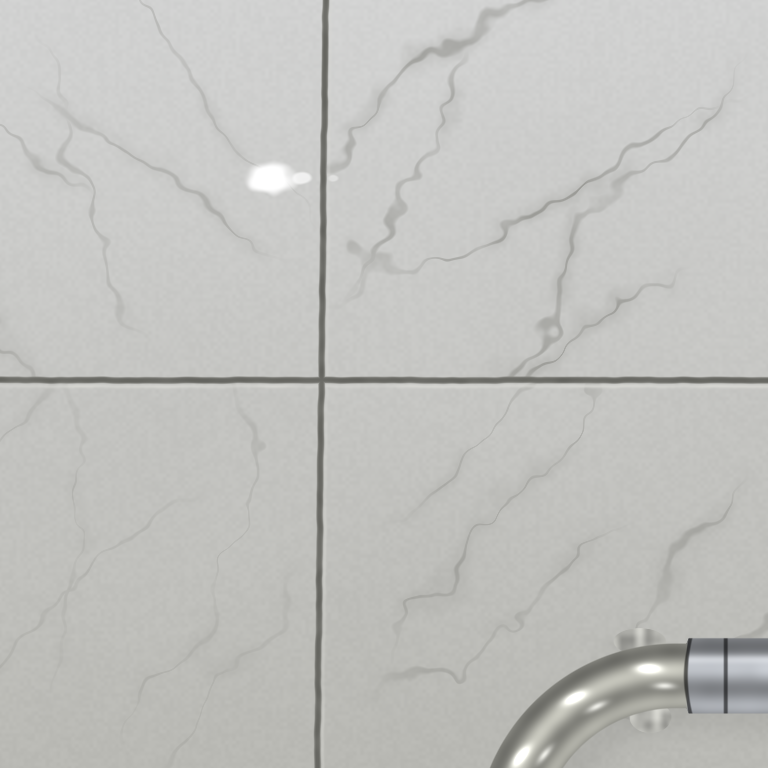
This texture is drawn by a WebGL 2 fragment shader. Its source:

```glsl
#version 300 es
precision highp float;

uniform vec2 u_resolution;
out vec4 fragColor;

float hash(vec2 p) {
    return fract(sin(dot(p, vec2(127.1, 311.7))) * 43758.5453);
}

float noise(vec2 p) {
    vec2 i = floor(p), f = fract(p);
    f = f * f * (3.0 - 2.0 * f);
    return mix(mix(hash(i), hash(i + vec2(1, 0)), f.x),
               mix(hash(i + vec2(0, 1)), hash(i + vec2(1, 1)), f.x), f.y);
}

float fbm(vec2 p) {
    float sum = 0.0, amp = 0.5;
    for (int i = 0; i < 4; i++) {
        sum += amp * noise(p);
        p = p * 2.1 + 7.3;
        amp *= 0.5;
    }
    return sum;
}

// One wandering crack with a thin core and a cloudy halo
float vein(vec2 p, vec2 centre, float angle, float seed) {
    vec2 dir = vec2(cos(angle), sin(angle));
    vec2 q = p - centre;
    q = vec2(dot(q, dir), dot(q, vec2(-dir.y, dir.x)));
    q.y += 0.17 * (fbm(p * 6.0 + seed) - 0.47) + 0.012 * (noise(p * 55.0) - 0.5);
    float reach = 0.2 + 0.16 * hash(vec2(seed, 3.0));
    float fade = 1.0 - smoothstep(0.5 * reach, reach, abs(q.x));
    float body = noise(vec2(q.x * 14.0, seed));
    float width = 0.0025 + 0.009 * body * body;
    float core = 1.0 - smoothstep(0.2 * width, width, abs(q.y));
    float halo = 1.0 - smoothstep(0.0, 0.026, abs(q.y));
    float patches = smoothstep(0.45, 0.75, noise(p * 13.0 + seed));
    return fade * (core * (0.3 + 0.6 * noise(p * 30.0 + seed)) + 0.3 * halo * patches);
}

// Veins of one tile, spread across their main direction
float marble(vec2 p, vec2 cell, vec2 centre) {
    bool left = cell.x < 0.0, low = cell.y < 0.0;
    float lean = left ? (low ? 0.9 : 2.05) : 0.55;
    float strength = left ? (low ? 0.45 : 0.6) : (low ? 0.75 : 1.0);
    float sum = 0.0;
    for (int i = 0; i < 5; i++) {
        float k = float(i), seed = k * 5.7 + dot(cell, vec2(17.0, 29.0));
        float angle = lean + 0.5 * mod(k, 2.0) + 0.3 * (hash(vec2(seed, 1.0)) - 0.5);
        vec2 along = vec2(cos(lean), sin(lean));
        vec2 spot = centre + along * 0.3 * (hash(vec2(seed, 2.0)) - 0.5)
                  + vec2(-along.y, along.x) * 0.1 * (k - 2.0);
        sum = max(sum, vein(p, spot, angle, seed));
    }
    return sum * strength;
}

// Polished bent tube with a collar
vec3 addPipe(vec3 col, vec2 p, float px) {
    vec2 q = p - vec2(0.88, -0.1);
    float d = length(vec2(min(q.x, 0.0), q.y)) - 0.22;
    float collar = smoothstep(0.893, 0.897, p.x);
    float radius = 0.042 + 0.007 * collar;
    float s = d / radius;
    float bolt = min(length((p - vec2(0.833, 0.165)) / vec2(1.0, 0.5)),
                     length((p - vec2(0.847, 0.066)) / vec2(0.8, 0.6)));
    col *= 1.0 - 0.06 * (1.0 - smoothstep(0.0, 0.05, abs(d + 0.05)));
    float knob = 1.0 - smoothstep(0.034 - px, 0.034 + px, bolt);
    col = mix(col, vec3(0.55 + 0.3 * noise(p * 90.0)) * vec3(1.0, 1.0, 0.97), knob);

    float shade = 0.63 + 0.13 * cos(s * 6.0 - 1.2) - 0.16 * s * s + 0.05 * noise(p * 40.0);
    float curved = 0.7 * exp(-90.0 * (s + 0.3) * (s + 0.3)) + exp(-40.0 * (s - 0.3) * (s - 0.3));
    float turn = atan(q.y, -q.x);
    float glint = curved * pow(0.5 + 0.5 * sin(turn * 14.0 + 2.0 * s), 5.0) * (1.0 - collar);
    vec3 chrome = shade * mix(vec3(1.0, 1.0, 0.95), vec3(0.98, 1.0, 1.03), collar);
    chrome += 0.6 * glint + 0.18 * collar * exp(-60.0 * (s - 0.45) * (s - 0.45));
    float ring = min(abs(p.x - 0.893 - 0.006 * s * s), abs(p.x - 0.945));
    chrome *= 0.45 + 0.55 * smoothstep(0.001, 0.004, ring);
    return mix(col, chrome, 1.0 - smoothstep(radius - px, radius + px, abs(d)));
}

void main() {
    vec2 p = gl_FragCoord.xy / u_resolution;
    float px = 1.0 / min(u_resolution.x, u_resolution.y);
    vec2 pitch = vec2(0.6, 0.52);
    vec2 g = p - vec2(0.413 + 0.011 * p.y, 0.505);
    vec2 cell = floor(g / pitch);
    vec2 centre = vec2(0.418, 0.505) + (cell + 0.5) * pitch;

    // Glazed surface, lighter toward the top
    vec3 col = mix(vec3(0.722, 0.722, 0.702), vec3(0.823, 0.825, 0.823), p.y);
    col += 0.02 * (fbm(p * 4.0 + cell * 9.0) - 0.47) + 0.022 * (noise(p * 210.0) - 0.5);
    col = mix(col, vec3(0.54, 0.54, 0.52), 0.62 * marble(p, cell, centre));

    // Lamp reflection, broken across the joint
    for (int i = 0; i < 3; i++) {
        float k = float(i);
        vec2 r = (p - vec2(0.352 + 0.041 * k, 0.768)) / (vec2(0.034, 0.021) / (1.0 + 1.5 * k));
        float glow = 1.0 - smoothstep(0.6, 1.1, length(r) + 0.3 * (noise(p * 70.0) - 0.5));
        col = mix(col, vec3(1.0), glow * (1.0 - 0.3 * k));
    }

    // Joints with slightly worn edges and a pale lip
    vec2 joint = g - pitch * round(g / pitch);
    joint += 0.0012 * (vec2(noise(p.yy * 45.0), noise(p.xx * 45.0 + 8.0)) - 0.5);
    float lip = max(exp(-pow((joint.y + 0.008) / 0.0025, 2.0)),
                    0.5 * exp(-pow((joint.x - 0.007) / 0.002, 2.0)));
    col = mix(col, vec3(0.85, 0.85, 0.83), lip * (0.35 + 0.5 * noise(p * 28.0)));
    float gap = min(abs(joint.x), abs(joint.y));
    vec3 grout = mix(vec3(0.41, 0.41, 0.39), vec3(0.53, 0.53, 0.51), smoothstep(0.001, 0.005, gap));
    grout += 0.05 * (noise(p * 60.0) - 0.5);
    col = mix(col, grout, 1.0 - smoothstep(0.0042 - px, 0.0042 + px, gap));

    fragColor = vec4(clamp(addPipe(col, p, px), 0.0, 1.0), 1.0);
}
```
